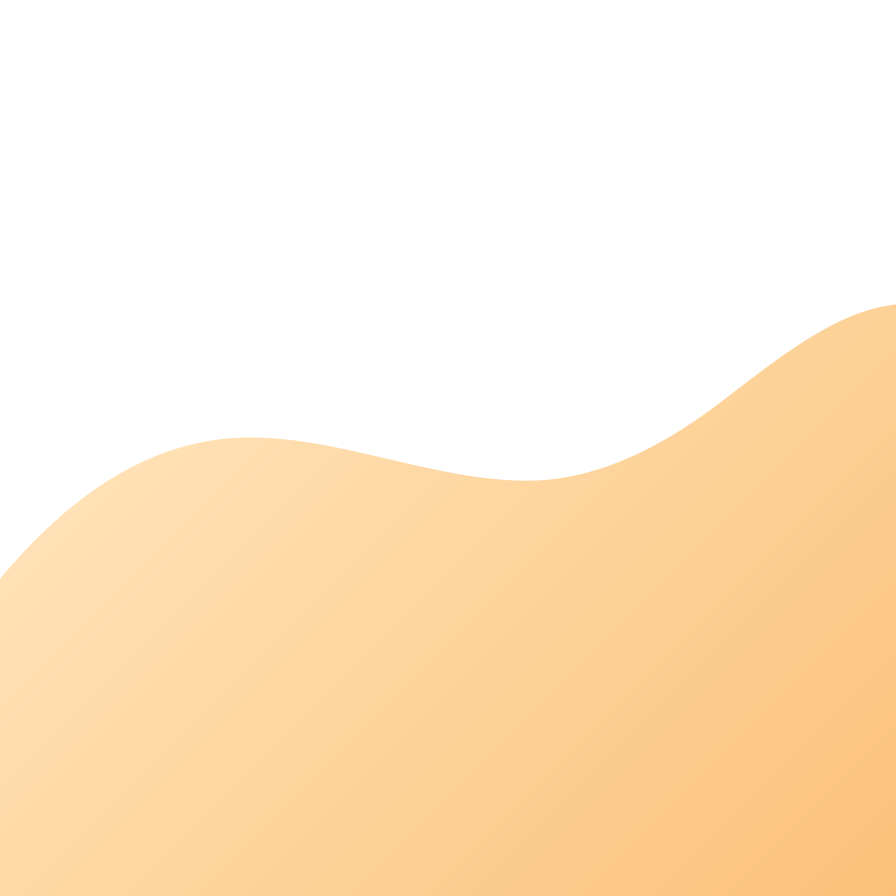
A Shadertoy shader for this background:

```glsl
// A smooth apricot wave with a diagonal gradient below a white sky.

// Cubic Hermite height from point a to point b with end slopes
float hermite(vec2 a, vec2 b, float slopeA, float slopeB, float x) {
    float span = b.x - a.x;
    float t = (x - a.x) / span;
    float rise = t * t * (3.0 - 2.0 * t);
    float bend = t * (1.0 - t) * (slopeA * (1.0 - t) - slopeB * t);
    return mix(a.y, b.y, rise) + span * bend;
}

// Height of the wave crest across the canvas
float waveHeight(float x) {
    vec2 leftEdge = vec2(0.0, 0.354);
    vec2 crest = vec2(0.279, 0.5117);
    vec2 trough = vec2(0.5885, 0.4635);
    vec2 climb = vec2(0.8073, 0.5534);
    vec2 rightEdge = vec2(1.0, 0.6602);
    if (x < crest.x) return hermite(leftEdge, crest, 1.2, 0.0, x);
    if (x < trough.x) return hermite(crest, trough, 0.0, 0.0, x);
    if (x < climb.x) return hermite(trough, climb, 0.0, 0.77, x);
    return hermite(climb, rightEdge, 0.77, 0.1, x);
}

void mainImage(out vec4 fragColor, in vec2 fragCoord) {
    vec2 uv = fragCoord / iResolution.xy;
    float pixel = 1.0 / iResolution.y;

    // Diagonal gradient, pale at upper left and deep at lower right
    float diagonal = clamp((uv.x + 1.0 - uv.y - 0.66) / 1.34, 0.0, 1.0);
    vec3 paleApricot = vec3(1.0, 0.882, 0.708);
    vec3 deepApricot = vec3(0.984, 0.757, 0.475);
    vec3 waveColor = mix(paleApricot, deepApricot, diagonal);

    // Edge distance corrected by the local slope
    float slope = (waveHeight(uv.x + 0.001) - waveHeight(uv.x - 0.001)) / 0.002;
    float edge = (waveHeight(uv.x) - uv.y) / sqrt(1.0 + slope * slope);
    float coverage = smoothstep(-0.7 * pixel, 0.7 * pixel, edge);

    fragColor = vec4(mix(vec3(1.0), waveColor, coverage), 1.0);
}
```
